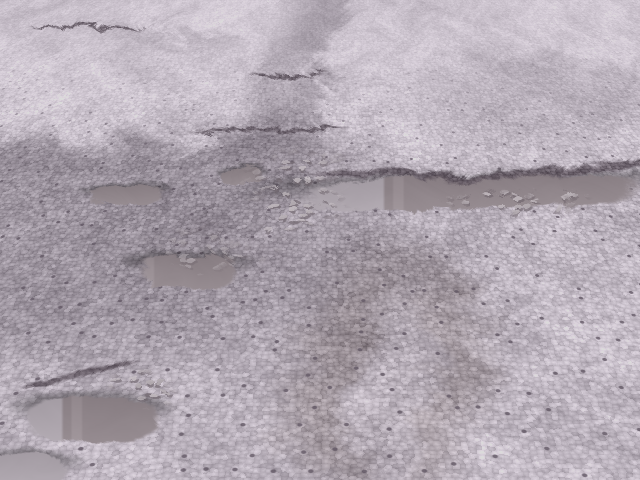
Reproduce this texture procedurally as a WebGL 1 fragment shader.

```glsl
precision highp float;
// Worn, potholed asphalt seen at a slant: pale dusty ground, damp stains, shallow pools.
// Layered sines shape stains and ragged edges; cellular noise in a receding ground plane
// makes the aggregate, pebbles and broken chips.
uniform vec2 u_resolution;

vec2 hash2(vec2 p) {
  return fract(sin(vec2(dot(p, vec2(127.1, 311.7)), dot(p, vec2(269.5, 183.3)))) * 43758.55);
}

// Nearest cell: x = distance to its centre, y = its random value
vec2 cell(vec2 p) {
  vec2 id = floor(p), best = vec2(9.0, 0.0);
  for (int j = -1; j <= 1; j++) {
    for (int i = -1; i <= 1; i++) {
      vec2 q = id + vec2(float(i), float(j));
      vec2 h = hash2(q);
      float d = length(q + 0.15 + 0.7 * h - p);
      if (d < best.x) best = vec2(d, fract(h.x * 7.3 + h.y * 3.1));
    }
  }
  return best;
}

// Warped, rotated sine octaves, roughly -0.7 to 0.7
float waves(vec2 p) {
  float sum = 0.0, amp = 0.5;
  for (int i = 0; i < 6; i++) {
    p += 0.8 * sin(p.yx * 1.3 + float(i) * 2.1);
    sum += amp * sin(p.x) * sin(p.y + 1.0);
    p = mat2(0.8, 0.6, -0.6, 0.8) * p * 1.8;
    amp *= 0.65;
  }
  return sum;
}

float blob(vec2 p, vec2 c, vec2 r) {
  return 1.0 - smoothstep(0.5, 1.2, length((p - c) / r));
}

// Tapered crack between two points
float crack(vec2 p, vec2 a, vec2 b, float width) {
  vec2 d = b - a;
  float h = clamp(dot(p - a, d) / dot(d, d), 0.0, 1.0);
  float w = width * 4.0 * h * (1.0 - h);
  return (1.0 - smoothstep(w * 0.4, w + 0.003, length(p - a - d * h))) * smoothstep(0.0, 0.15, h * (1.0 - h));
}

// Pool with a shaded far bank and a reflection that changes at x = split
void pool(inout vec3 col, vec2 p, vec2 c, vec2 r, float split, float x) {
  vec2 q = (p - c) / r;
  float d = pow(dot(q * q, q * q), 0.25) - 1.0;
  float bank = (1.0 - smoothstep(0.0, 0.55, d)) * smoothstep(-0.3, 0.9, q.y);
  col *= 1.0 - 0.3 * bank;
  vec3 sky = vec3(0.67, 0.64, 0.67), mud = vec3(0.56, 0.52, 0.54);
  vec3 water = mix(sky, mud, smoothstep(-0.004, 0.004, x - split));
  water += 0.04 * (1.0 - smoothstep(0.008, 0.014, abs(x - split - 0.03))) - 0.03 * q.y;
  col = mix(col, water, 1.0 - smoothstep(-0.08, 0.06, d));
}

void main() {
  vec2 uv = gl_FragCoord.xy / u_resolution.y;
  float depth = 1.6 - uv.y;
  vec2 ground = vec2((uv.x - 0.67) / depth, -1.5 * log(depth));
  float broad = waves(ground * 5.0 + 3.0), ragged = waves(ground * 24.0);
  vec2 p = uv + vec2(0.07, 0.035) * broad + vec2(0.03, 0.018) * ragged;
  vec2 edge = uv + vec2(0.02, 0.012) * ragged;

  // Broad light and damp areas
  float tone = 0.705 + 0.085 * smoothstep(0.64, 0.76, p.y);
  tone -= 0.10 * blob(p, vec2(0.20, 0.50), vec2(0.62, 0.27));
  tone += 0.055 * blob(p, vec2(1.20, 0.15), vec2(0.50, 0.35));
  float track = abs(p.x - 0.66 + 0.35 * (1.0 - p.y)) - 0.13 * (1.0 - p.y);
  tone -= 0.11 * (1.0 - smoothstep(0.02, 0.07, track)) * smoothstep(0.62, 0.72, p.y);
  float damp = blob(p, vec2(1.13, 0.80), vec2(0.28, 0.10));
  damp += blob(p, vec2(0.36, 0.93), vec2(0.17, 0.035));
  damp += blob(p, vec2(0.20, 0.68), vec2(0.35, 0.04));
  float mud = blob(p, vec2(0.79, 0.20), vec2(0.21, 0.30));
  mud -= 0.8 * blob(p, vec2(0.80, 0.16), vec2(0.09, 0.26));
  tone -= 0.075 * damp + 0.11 * mud - 0.05 * broad - 0.045 * ragged;

  // Aggregate, coarse near and fading with distance
  float near = 1.0 - smoothstep(0.55, 1.0, uv.y);
  vec2 grit = cell(ground * 110.0), fine = cell(ground * 190.0 + 7.0);
  float grain = 0.12 * (grit.y - 0.5) + 0.14 * (0.42 - grit.x) + 0.05 * (fine.y - 0.5);
  tone += grain * (0.35 + 0.65 * near);
  vec3 col = tone + mix(vec3(0.008, -0.025, 0.016), vec3(0.015, -0.025, 0.0), clamp(mud, 0.0, 1.0));

  // Dark loose pebbles
  vec2 pebble = cell(ground * 24.0);
  float dot1 = (1.0 - smoothstep(0.05, 0.12, pebble.x)) * step(0.55, pebble.y);
  col = mix(col, vec3(0.38, 0.34, 0.39), 0.8 * dot1 * near);

  // Standing water
  pool(col, edge, vec2(0.98, 0.598 + 0.03 * (uv.x - 0.98)), vec2(0.34, 0.034), 0.80, uv.x);
  pool(col, edge, vec2(0.39, 0.435), vec2(0.10, 0.034), 0.28, uv.x);
  pool(col, edge, vec2(0.19, 0.125), vec2(0.13, 0.042), 0.13, uv.x);
  pool(col, edge, vec2(0.26, 0.593), vec2(0.07, 0.020), 0.15, uv.x);
  pool(col, edge, vec2(0.51, 0.635), vec2(0.04, 0.015), 0.40, uv.x);
  pool(col, edge, vec2(0.05, 0.02), vec2(0.09, 0.03), 0.20, uv.x);

  // Broken lips and cracks
  float lines = crack(edge, vec2(0.62, 0.642), vec2(1.08, 0.628), 0.009);
  lines = max(lines, crack(edge, vec2(0.92, 0.622), vec2(1.42, 0.668), 0.012));
  lines = max(lines, crack(edge, vec2(0.50, 0.838), vec2(0.68, 0.846), 0.004));
  lines = max(lines, crack(edge, vec2(0.38, 0.725), vec2(0.74, 0.735), 0.004));
  lines = max(lines, crack(edge, vec2(0.05, 0.945), vec2(0.32, 0.940), 0.003));
  lines = max(lines, crack(edge, vec2(0.03, 0.19), vec2(0.30, 0.25), 0.008));
  col = mix(col, vec3(0.37, 0.33, 0.37) + grain, 0.8 * lines);

  // Pale chips with shadows around the broken ground
  float rubble = blob(p, vec2(0.60, 0.59), vec2(0.13, 0.08)) + blob(p, vec2(1.10, 0.59), vec2(0.16, 0.025));
  rubble += blob(p, vec2(0.32, 0.20), vec2(0.11, 0.035)) + 0.6 * blob(p, vec2(0.42, 0.47), vec2(0.17, 0.03));
  vec2 at = edge * vec2(38.0, 75.0);
  vec2 chip = cell(at), shade = cell(at + vec2(-0.1, 0.3));
  float lit = (1.0 - smoothstep(0.26, 0.38, chip.x)) * step(0.55, chip.y);
  float shadow = (1.0 - smoothstep(0.28, 0.45, shade.x)) * step(0.45, shade.y);
  rubble = clamp(rubble, 0.0, 1.0);
  col = mix(col, vec3(0.43, 0.39, 0.42), 0.65 * shadow * rubble);
  col = mix(col, vec3(0.70, 0.67, 0.69) + 0.18 * (chip.y - 0.55), 0.9 * lit * rubble);
  gl_FragColor = vec4(clamp(col, 0.0, 0.86), 1.0);
}
```
